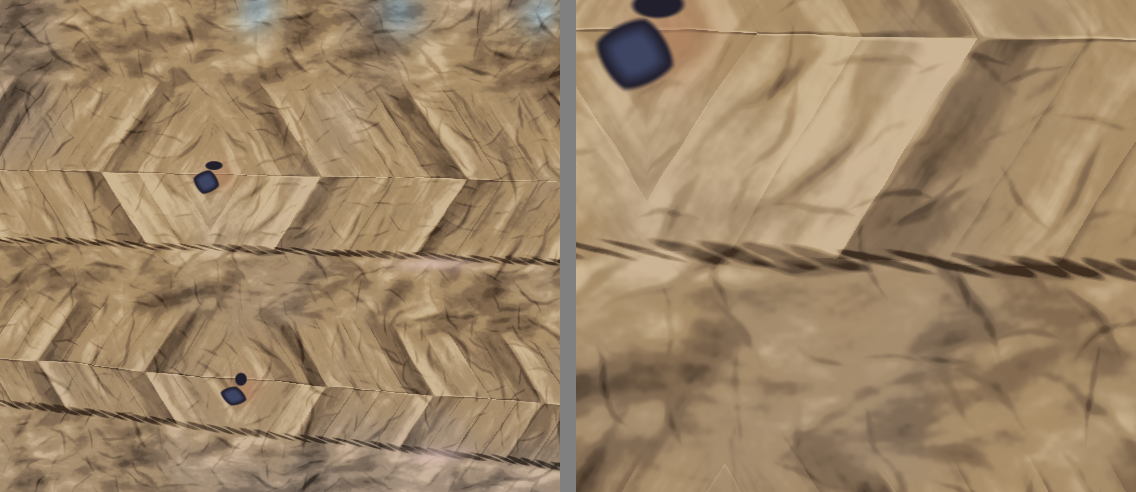
Left: the whole. Right: its middle third, enlarged.
Write a Shadertoy shader that draws this texture.

```glsl
// Painted wooden herringbone relief: two rows of nested chevrons, split by dark seams
float hash(vec2 p) {
  p = fract(p * vec2(0.1031, 0.1137));
  p += dot(p, p.yx + 33.33);
  return fract((p.x + p.y) * p.x * 17.3);
}

float noise(vec2 p) {
  vec2 i = floor(p), f = fract(p);
  f = f * f * (3.0 - 2.0 * f);
  return mix(mix(hash(i), hash(i + vec2(1, 0)), f.x),
             mix(hash(i + vec2(0, 1)), hash(i + 1.0), f.x), f.y);
}

float fbm(vec2 p) {
  float sum = 0.0, amp = 0.53;
  for (int i = 0; i < 4; i++) {
    sum += amp * noise(p);
    p = mat2(1.6, 1.2, -1.2, 1.6) * p + 7.3;
    amp *= 0.5;
  }
  return sum;
}

float seamHeight(float x, float row) {
  return mix(0.515 - 0.044 * x, 0.18 - 0.112 * x, row);
}

// x: distance from the row centre, y: height over the apex line, z: mask, w: row
vec4 chevron(vec2 p) {
  float row = step(p.y, seamHeight(p.x, 0.0));
  vec2 q = p - mix(vec2(0.429, 0.646), vec2(0.481, 0.231), row);
  q.y += q.x * mix(0.02, 0.085, row);
  float top = mix(0.18, 0.13, row) - 0.03 * (noise(p * 14.0) - 0.5);
  float mask = smoothstep(top + 0.02, top - 0.02, q.y)
             * smoothstep(-0.006, 0.006, p.y - seamHeight(p.x, row));
  return vec4(abs(q.x) + 0.64 * abs(q.y), q.y, mask, row);
}

// Angle followed by the brush strokes
float flow(vec2 p) {
  vec4 c = chevron(p);
  float side = sign(p.x - mix(0.429, 0.481, c.w)) * sign(c.y);
  float loose = mix(-0.75, 0.6, smoothstep(0.35, 0.65, noise(p * 6.0 + 3.0)));
  return c.z > 0.5 ? atan(1.0, -0.75 * side) : loose;
}

// Curved tapered strokes, one per cell; x: dark line, y: lit ridge beside it
vec2 strokes(vec2 p, float scale, float spread) {
  vec2 g = p * scale, result = vec2(0);
  for (int n = 0; n < 9; n++) {
    vec2 cell = floor(g) + vec2(n % 3 - 1, n / 3 - 1);
    float h = hash(cell + scale), k = hash(cell + scale + 41.0);
    vec2 centre = cell + 0.2 + 0.6 * vec2(h, k);
    float a = flow(centre / scale) + (hash(cell + 87.0) - 0.5) * spread;
    vec2 q = mat2(cos(a), -sin(a), sin(a), cos(a)) * (g - centre);
    q.y += (h - 0.5) * 0.9 * q.x * q.x + 0.09 * (noise(g * 3.0) - 0.5);
    float reach = 0.35 + 0.5 * k, taper = max(0.0, 1.0 - q.x * q.x / (reach * reach));
    float ink = (1.0 - smoothstep(0.0, 0.075 * taper + 0.02, abs(q.y))) * taper;
    float ridge = exp(-50.0 * (q.y - 0.16) * (q.y - 0.16)) * taper;
    result = max(result, vec2(ink * (0.25 + 0.75 * hash(cell + 19.0)), ridge));
  }
  return result;
}

// Soft oval spot
float glow(vec2 p, float x, float y, float w, float h) {
  vec2 q = (p - vec2(x, y)) / vec2(w, h);
  return exp(-dot(q, q));
}

vec3 woodColor(float t) {
  vec3 c = mix(vec3(0.25, 0.18, 0.12), vec3(0.38, 0.30, 0.22), smoothstep(0.0, 0.2, t));
  c = mix(c, vec3(0.52, 0.42, 0.31), smoothstep(0.2, 0.4, t));
  c = mix(c, vec3(0.66, 0.55, 0.40), smoothstep(0.4, 0.62, t));
  return mix(c, vec3(0.80, 0.71, 0.57), smoothstep(0.62, 0.95, t));
}

void mainImage(out vec4 fragColor, in vec2 fragCoord) {
  vec2 p = fragCoord / iResolution.y;
  vec2 warp = vec2(fbm(p * 7.0), fbm(p * 7.0 + 31.0)) - 0.5, w = p + 0.035 * warp;
  vec4 c = chevron(p + 0.012 * warp);

  // Nested planks: a folded step at each period, narrow boards between
  float period = mix(0.296, 0.219, c.w), phase = (c.x - mix(0.222, 0.185, c.w)) / period;
  float ring = floor(phase + 0.5), upper = smoothstep(-0.006, 0.006, c.y);
  float fold = ((phase - ring) * period + 0.004 * warp.x) * (1.0 - 2.0 * upper);
  float edge = smoothstep(-0.004, 0.004, fold), board = phase * 4.0 + 0.25 * warp.y;
  float tint = hash(vec2(floor(board) + 9.0, step(0.0, c.y) * 7.0 + c.w * 13.0));
  float grain = fbm(vec2(c.x * 55.0, c.y * 13.0 + ring * 4.0) + 2.0 * warp);
  float planks = 0.53 + 0.16 * tint + 0.5 * (grain - 0.5);
  planks -= 0.30 * edge * (1.0 - smoothstep(0.02, 0.065, fold));
  planks += 0.20 * (1.0 - edge) * smoothstep(-0.05, -0.008, fold);
  planks -= 0.14 * (1.0 - smoothstep(0.0, 0.1, fract(board))) * step(0.12, c.x);

  // Loose scaly wood outside the rows, embossed
  vec2 scaly = vec2(w.x * 12.0 + w.y * 9.0, w.y * 26.0 - w.x * 5.0);
  float loose = 0.56 + 0.9 * (fbm(scaly) - fbm(scaly + vec2(-0.25, 0.4)));
  loose += 0.55 * (fbm(w * 8.0 + 5.0) - 0.5);
  loose -= 0.16 * smoothstep(0.55, 0.95, sin(p.x * 21.0 + 1.0 + 3.0 * warp.x)) * step(p.y, 0.5);
  float tone = mix(loose, planks, c.z);

  // Brush strokes, broad light and shade, fine grain
  vec2 bold = strokes(w, 12.0, 0.9), thin = strokes(w + 0.4, 21.0, 1.7);
  tone += 0.10 * bold.y + 0.05 * thin.y - 0.34 * bold.x - 0.22 * thin.x;
  tone += 0.16 * glow(p, 0.40, 0.60, 0.20, 0.08) - 0.20 * glow(p, 0.0, 0.95, 0.20, 0.12);
  tone -= 0.28 * glow(p, 1.13, 0.86, 0.07, 0.06) + 0.16 * glow(p, 0.02, 0.74, 0.12, 0.08);
  tone += 0.05 * (noise(p * 230.0) + noise(p * 110.0) - 1.0);

  // Seams of overlapping slanted dashes, with a pale lip below
  for (float row = 0.0; row < 2.0; row++) {
    float y = p.y - seamHeight(p.x, row) + 0.01 * warp.y;
    tone += 0.14 * glow(vec2(0, y), 0.0, -0.016, 1.0, 0.009) * smoothstep(0.2, 0.9, p.x);
    for (float k = 0.0; k < 2.0; k++) {
      float x = p.x * 15.0 + 0.5 * k + 0.6 * noise(vec2(p.x * 9.0, row)), u = fract(x);
      float wide = 0.0045 * sin(3.14 * u) * (0.4 + hash(vec2(floor(x), row)));
      float dash = 1.0 - smoothstep(wide * 0.4, wide + 0.0015, abs(y + (u - 0.5) * 0.016));
      tone -= 0.5 * dash * smoothstep(0.0, 0.2, u * (1.0 - u));
    }
  }
  vec3 color = woodColor(tone);

  // Grey, rosy and blue tints
  float light = dot(color, vec3(0.34));
  float grey = 0.5 * smoothstep(0.4, 0.7, fbm(p * 4.0 + 17.0)) + 0.35 * max(0.0, 1.0 - 3.0 * p.y);
  color = mix(color, light * vec3(1.12, 0.99, 0.88), grey);
  for (float i = 0.0; i < 3.0; i++)
    color = mix(color, light * vec3(0.95, 1.08, 1.14), 0.85 * glow(w, 0.53 + 0.285 * i, 0.98, 0.045, 0.05));
  float rosy = glow(w, 0.89, 0.455, 0.09, 0.015) + glow(w, 0.89, 0.075, 0.06, 0.02);
  color = mix(color, vec3(0.84, 0.73, 0.71), 0.6 * rosy);

  // Dark blue knot with a small cap in the centre of each row
  for (float r = 0.0; r < 2.0; r++) {
    vec2 q = p - mix(vec2(0.420, 0.630), vec2(0.475, 0.196), r) + 0.006 * warp;
    color = mix(color, vec3(0.70, 0.49, 0.36), 0.6 * glow(q, 0.025, 0.012, 0.03, 0.03));
    vec2 b = abs(mat2(0.96, 0.28, -0.28, 0.96) * q / vec2(1.0, 0.9 - 0.2 * r));
    float body = pow(pow(b.x, 1.4) + pow(b.y, 1.4), 0.714) - 0.027;
    vec2 cap = (q - vec2(0.015, 0.033)) / mix(vec2(0.018, 0.009), vec2(0.012, 0.013), r);
    float spot = 1.0 - min(smoothstep(-0.003, 0.003, body), smoothstep(0.8, 1.15, length(cap)));
    color = mix(color, mix(vec3(0.24, 0.27, 0.39), vec3(0.13, 0.12, 0.17), smoothstep(-0.016, 0.0, body)), spot);
  }
  fragColor = vec4(color, 1.0);
}
```
